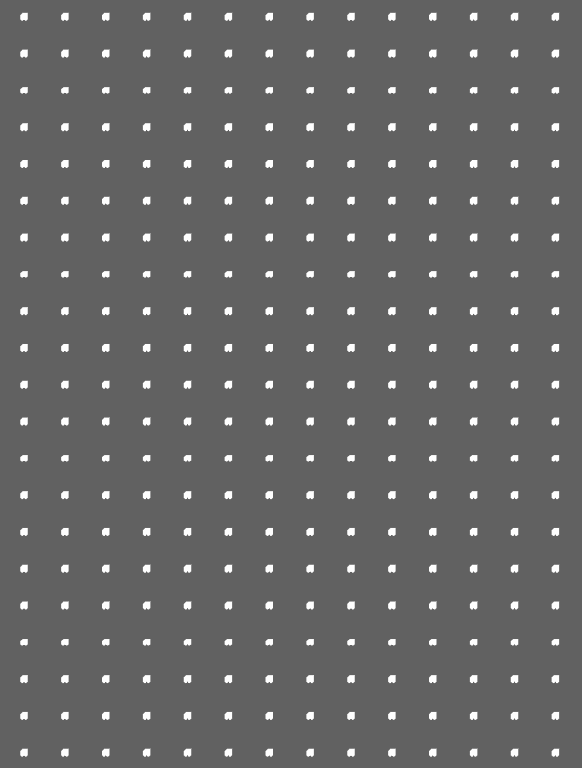
A Shadertoy shader for this pattern:

```glsl
// Lengths are in canvas units: the canvas is UNITS tall.
const float UNITS = 512.0;
const vec2 PITCH = vec2(27.25, 24.53);
const vec2 FIRST_DOT = vec2(16.0, 10.2);
const vec2 HALF_SIZE = vec2(2.5, 2.65);
const float SHOULDER_CUT = 2.5;    // distance of the upper left bevel
const float FOOT_CUT = 2.95;       // distance of the two lower bevels
const float NOTCH_DEPTH = 0.9;
const float NOTCH_SLOPE = 1.2;
const float FLAT_ROW_PERIOD = 5.0;
const float FLAT_ROW_INDEX = 3.0;
const float FLAT_ROW_HEIGHT = 0.8;
const vec3 GROUND_COLOR = vec3(0.38);
const vec3 DOT_COLOR = vec3(0.995);

// Square dot with one bevelled shoulder and two small feet.
float dotDistance(vec2 p) {
    float notch = max(0.0, NOTCH_DEPTH - NOTCH_SLOPE * abs(p.x));
    float sides = abs(p.x) - HALF_SIZE.x;
    float top = p.y - HALF_SIZE.y;
    float bottom = -p.y - HALF_SIZE.y + notch;
    float shoulder = (p.y - p.x) * inversesqrt(2.0) - SHOULDER_CUT;
    float feet = (abs(p.x) - p.y) * inversesqrt(2.0) - FOOT_CUT;
    return max(max(sides, max(top, bottom)), max(shoulder, feet));
}

void mainImage(out vec4 fragColor, in vec2 fragCoord) {
    float pixel = UNITS / iResolution.y;
    vec2 p = fragCoord * pixel - FIRST_DOT;

    // Nearest dot of the grid
    vec2 cell = floor(p / PITCH + 0.5);
    vec2 local = p - cell * PITCH;

    // Every fifth row is flatter
    float isFlat = 1.0 - step(0.5, abs(mod(cell.y, FLAT_ROW_PERIOD) - FLAT_ROW_INDEX));
    local.y /= mix(1.0, FLAT_ROW_HEIGHT, isFlat);

    float coverage = clamp(0.5 - dotDistance(local) / pixel, 0.0, 1.0);
    fragColor = vec4(mix(GROUND_COLOR, DOT_COLOR, coverage), 1.0);
}
```
